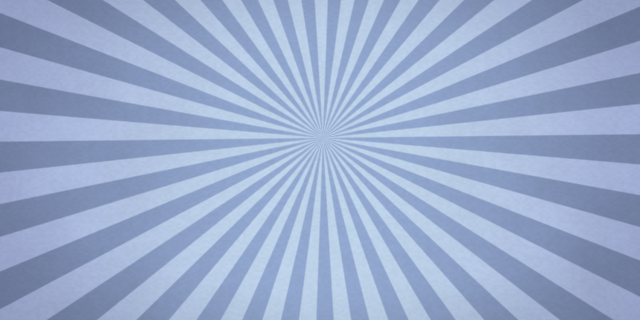
A Shadertoy shader for this background:

```glsl
// Pale blue sunburst on worn paper, with a soft central glow and dim corners.

// Lengths are in canvas heights, measured from the lower left.
const float TAU = 6.2831853;
const float RAY_COUNT = 33.0;
const float RAY_PHASE = 0.0117;
const vec2 BURST_CENTER = vec2(1.009, 0.569);
const vec2 GLOW_CENTER = vec2(1.02, 0.44);
const vec2 GLOW_SCALE = vec2(1.0, 0.72);
const float EDGE_SOFTNESS = 0.0015;

const vec3 LIGHT_INNER = vec3(0.745, 0.830, 0.915);
const vec3 LIGHT_OUTER = vec3(0.635, 0.685, 0.845);
const vec3 DARK_INNER = vec3(0.575, 0.660, 0.815);
const vec3 DARK_OUTER = vec3(0.455, 0.510, 0.650);

const float CORNER_SHADE = 0.09;
const float STAIN_AMOUNT = 0.055;
const float GRAIN_AMOUNT = 0.035;

float hash(vec2 p) {
    return fract(sin(dot(p, vec2(127.1, 311.7))) * 43758.5453);
}

float valueNoise(vec2 p) {
    vec2 cell = floor(p);
    vec2 f = fract(p);
    f = f * f * (3.0 - 2.0 * f);
    float low = mix(hash(cell), hash(cell + vec2(1.0, 0.0)), f.x);
    float high = mix(hash(cell + vec2(0.0, 1.0)), hash(cell + 1.0), f.x);
    return mix(low, high, f.y);
}

float fbm(vec2 p) {
    float sum = 0.0;
    float weight = 0.5;
    for (int i = 0; i < 5; i++) {
        sum += weight * valueNoise(p);
        p = p * 2.03 + 17.3;
        weight *= 0.5;
    }
    return sum;
}

// Coverage of the light rays; they blend evenly where they meet.
float rayMask(vec2 p, float pixel) {
    vec2 d = p - BURST_CENTER;
    float angle = atan(d.y, d.x) - RAY_PHASE;
    float edgeDistance = sin(angle * RAY_COUNT) * length(d) / RAY_COUNT;
    float blur = 0.6 * pixel + EDGE_SOFTNESS;
    return smoothstep(-blur, blur, edgeDistance);
}

void mainImage(out vec4 fragColor, in vec2 fragCoord) {
    float pixel = 1.0 / iResolution.y;
    vec2 p = fragCoord * pixel;
    vec2 uv = fragCoord / iResolution.xy;

    // Rays, coloured by distance from the glow
    float glowDistance = length((p - GLOW_CENTER) * GLOW_SCALE);
    float fade = smoothstep(0.12, 1.12, glowDistance);
    vec3 lightRay = mix(LIGHT_INNER, LIGHT_OUTER, fade);
    vec3 darkRay = mix(DARK_INNER, DARK_OUTER, fade);
    vec3 color = mix(darkRay, lightRay, rayMask(p, pixel));

    // Corner shading
    vec2 q = abs(uv * 2.0 - 1.0);
    color *= 1.0 - CORNER_SHADE * smoothstep(0.75, 1.4, length(q));

    // Paper stains, stronger outward, and fine grain
    float stain = fbm(p * 7.0) - 0.48;
    float grain = valueNoise(p * vec2(110.0, 150.0)) - 0.5;
    color *= 1.0 + STAIN_AMOUNT * stain * (0.4 + fade) + GRAIN_AMOUNT * grain;

    fragColor = vec4(color, 1.0);
}
```
